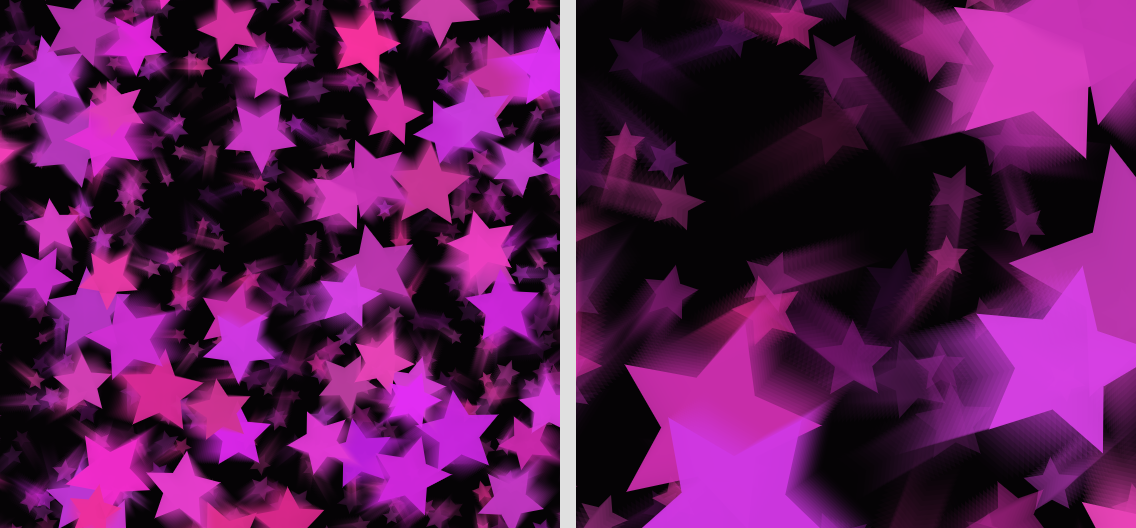
Left: the whole. Right: its middle third, enlarged.
Give the GLSL for this pattern, as a Shadertoy shader.

```glsl
// Shooting five-pointed stars in pink and violet with fading motion trails on black.

#define SMALL_LAYERS 4
#define BIG_LAYERS   2
#define SMALL_CELL   0.1
#define BIG_CELL     0.19
#define PRESENCE     0.82
#define NOTCH        0.48
#define TRAIL_STEPS  20
#define TRAIL_GAIN   0.14

const float TAU = 6.2831853;
const vec3 NIGHT  = vec3(0.02, 0.012, 0.02);
const vec3 VIOLET = vec3(0.80, 0.12, 0.95);
const vec3 ROSE   = vec3(0.98, 0.18, 0.58);
const vec3 PALE   = vec3(0.74, 0.34, 0.74);

float hash(vec2 p) {
    return fract(sin(dot(p, vec2(127.1, 311.7))) * 43758.5453);
}

vec4 hash4(vec2 p) {
    return vec4(hash(p), hash(p + 17.3), hash(p + 41.9), hash(p + 73.7));
}

// Signed distance to a star with its outer points at the given radius
float starDistance(vec2 p, float radius, float spin) {
    float sector = TAU / 5.0;
    float angle = abs(mod(atan(p.y, p.x) - spin, sector) - 0.5 * sector);
    angle = 0.5 * sector - angle;
    vec2 folded = length(p) * vec2(cos(angle), sin(angle));
    vec2 tip = vec2(radius, 0.0);
    vec2 notch = NOTCH * radius * vec2(cos(0.5 * sector), sin(0.5 * sector));
    vec2 edge = normalize(notch - tip);
    vec2 q = folded - tip;
    return q.x * edge.y - q.y * edge.x;
}

float starCoverage(vec2 p, float radius, float spin, float pixel) {
    return clamp(0.5 - starDistance(p, radius, spin) / pixel, 0.0, 1.0);
}

// Opacity of a star together with the faded copies it leaves behind
float shootingStar(vec2 p, float radius, float spin, vec2 trail, float head, float pixel) {
    float along = clamp(dot(p, trail) / dot(trail, trail), 0.0, 1.0);
    if (length(p - trail * along) > radius + pixel) return 0.0;

    float clear = 1.0 - head * starCoverage(p, radius, spin, pixel);
    for (int i = 1; i <= TRAIL_STEPS; i++) {
        float t = float(i) / float(TRAIL_STEPS);
        float copy = starCoverage(p - trail * t, radius, spin, pixel);
        clear *= 1.0 - TRAIL_GAIN * (1.0 - t) * copy;
    }
    return 1.0 - clear;
}

vec3 starColor(vec3 rnd) {
    vec3 tint = mix(VIOLET, ROSE, rnd.x);
    tint = mix(tint, PALE, 0.6 * rnd.y);
    return tint * mix(0.88, 1.1, rnd.z);
}

// Paints one jittered grid of stars over the color below
vec3 paintLayer(vec3 color, vec2 uv, float layer, bool big, float pixel) {
    float cellSize = big ? BIG_CELL : SMALL_CELL;
    vec2 base = floor(uv / cellSize);
    for (int y = -1; y <= 1; y++) {
        for (int x = -1; x <= 1; x++) {
            vec2 cell = base + vec2(x, y);
            vec2 seed = cell + layer * vec2(37.0, 59.0) + 5.0;
            vec4 place = hash4(seed);
            vec4 shape = hash4(seed + 131.3);
            vec4 look = hash4(seed + 257.9);
            if (place.z > PRESENCE) continue;

            float radius = big ? mix(0.052, 0.088, shape.x) : mix(0.013, 0.026, shape.x);
            float reach = big ? mix(0.03, 0.07, shape.y) : mix(0.035, 0.075, shape.y);
            float heading = TAU * shape.z;
            vec2 trail = reach * vec2(cos(heading), sin(heading));
            float head = big ? 0.92 : 0.55;
            float opacity = big ? 1.0 : mix(0.15, 0.95, look.w);

            vec2 p = uv - (cell + place.xy) * cellSize;
            float alpha = opacity * shootingStar(p, radius, TAU * shape.w, trail, head, pixel);
            color = mix(color, starColor(look.xyz), alpha);
        }
    }
    return color;
}

void mainImage(out vec4 fragColor, in vec2 fragCoord) {
    float pixel = 1.0 / iResolution.y;
    vec2 uv = fragCoord * pixel;
    vec3 color = NIGHT;

    // Small streaks lie beneath the large stars
    for (int i = 0; i < SMALL_LAYERS + BIG_LAYERS; i++) {
        color = paintLayer(color, uv, float(i), i >= SMALL_LAYERS, pixel);
    }
    fragColor = vec4(min(color, 1.0), 1.0);
}
```
